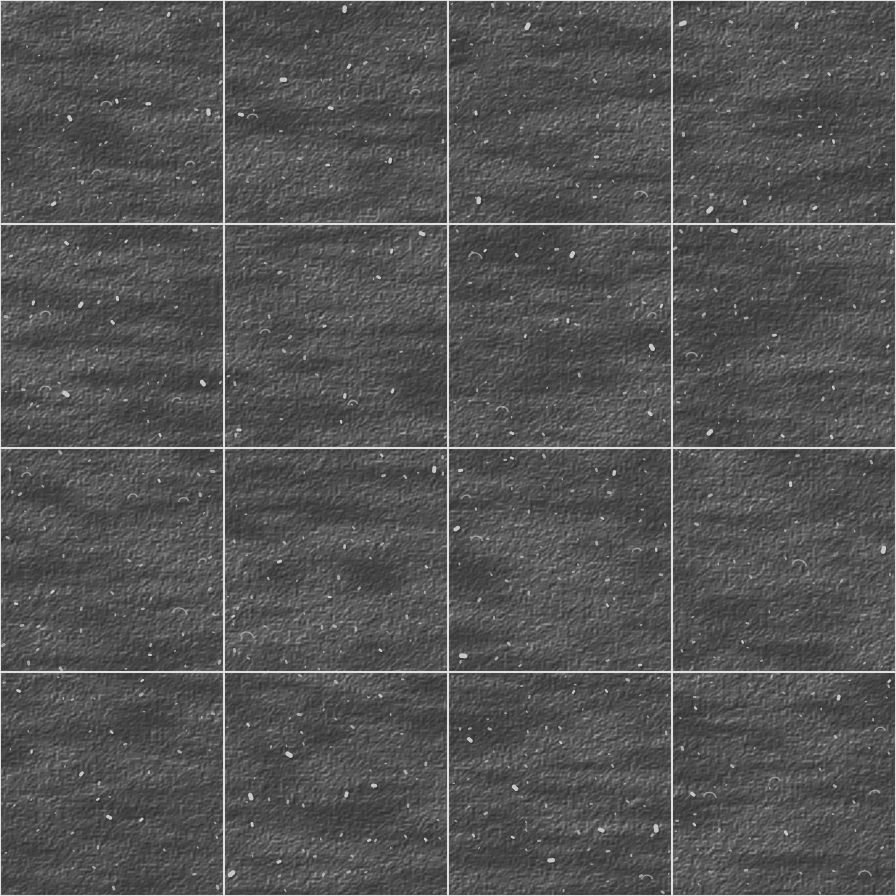
This texture is drawn by a Shadertoy shader. Its source:

```glsl
// Four by four dark stone tiles with thin pale joints. Each tile takes its own
// region of streaked noise, overlaid with embossed grain, pale chips and
// small curved scratches scattered on jittered grids.

const float TILES = 4.0;
const float JOINT_HALF_WIDTH = 0.0046;   // in tile units
const vec3 STONE_DARK = vec3(0.255);
const vec3 STONE_LIGHT = vec3(0.375);
const vec3 CHIP = vec3(0.78);
const vec3 JOINT = vec3(0.88);

// Random pair in 0..1 from integer cell coordinates
vec2 hash2(vec2 cell) {
    uvec2 q = uvec2(ivec2(cell)) * uvec2(1597334673u, 3812015801u);
    uint n = (q.x ^ q.y) * 1597334673u;
    n = (n ^ (n >> 15)) * 2246822519u;
    n ^= n >> 13;
    return vec2(n & 65535u, n >> 16) / 65535.0;
}

float noise(vec2 p) {
    vec2 i = floor(p), f = fract(p);
    f = f * f * (3.0 - 2.0 * f);
    return mix(mix(hash2(i).x, hash2(i + vec2(1, 0)).x, f.x),
               mix(hash2(i + vec2(0, 1)).x, hash2(i + vec2(1, 1)).x, f.x), f.y);
}

float fbm(vec2 p) {
    float sum = 0.0, weight = 0.5;
    for (int i = 0; i < 4; i++) {
        sum += weight * noise(p);
        p = p * 2.03 + 17.3;
        weight *= 0.5;
    }
    return sum / 0.9375;
}

// Slope of the noise towards a light at the upper left
float emboss(vec2 p) {
    return noise(p) - noise(p + vec2(-0.45, 0.5));
}

float coverage(float dist, float pixel) {
    return clamp(0.5 - dist / pixel, 0.0, 1.0);
}

// Irregular chips, one per occupied grid cell
float chips(vec2 p, float cells, float density, float radius, vec2 seed, float pixel) {
    vec2 cell = floor(p * cells);
    vec2 id = cell + seed;
    vec2 place = hash2(id), kind = hash2(id + 311.0);
    vec2 d = p - (cell + 0.15 + 0.7 * place) / cells;
    float angle = atan(d.y, d.x);
    float size = radius * mix(0.45, 1.0, kind.y * kind.y);
    size *= 1.0 + 0.3 * sin(angle * 2.0 + 6.3 * place.x);
    return step(kind.x, density) * coverage(length(d) - size, pixel);
}

// Short arcs, open at the bottom
float scratches(vec2 p, float cells, float density, vec2 seed, float pixel) {
    vec2 cell = floor(p * cells);
    vec2 id = cell + seed;
    vec2 place = hash2(id), kind = hash2(id + 733.0);
    vec2 d = p - (cell + 0.2 + 0.6 * place) / cells;
    d.y += 0.4 * (kind.y - 0.5) * d.x;
    float arc = abs(length(d * vec2(0.8, 1.0)) - mix(0.014, 0.024, kind.y)) - 0.003;
    return step(kind.x, density) * coverage(max(arc, -d.y), pixel);
}

vec3 stone(vec2 p, vec2 seed, float pixel) {
    // Ragged horizontal streaks and broad cloudy patches
    float streak = fbm(p * vec2(4.5, 19.0) + seed);
    float band = noise(p * vec2(2.0, 13.0) + seed + 90.0);
    float cloud = fbm(p * vec2(3.0, 5.0) + seed + 150.0);
    float tone = smoothstep(0.26, 0.74, 0.55 * streak + 0.2 * band + 0.25 * cloud);

    // Grain is rougher on the lighter streaks
    float fine = emboss(p * vec2(85.0, 95.0) + seed);
    float coarse = emboss(p * vec2(42.0, 52.0) + seed + 50.0);
    float relief = 0.75 * fine + 0.35 * coarse;
    relief += 0.9 * max(relief - 0.16, 0.0);
    vec3 color = mix(STONE_DARK, STONE_LIGHT, tone);
    color += relief * mix(0.13, 0.30, tone);
    color = max(color, vec3(0.19));

    // Pits shade the lower right of the chips
    vec2 shade = vec2(-0.007, 0.008);
    float pits = chips(p + shade, 5.0, 0.3, 0.015, seed, pixel);
    color = mix(color, vec3(0.18), 0.6 * pits);
    float marks = chips(p, 5.0, 0.3, 0.015, seed, pixel);
    marks = max(marks, 0.75 * chips(p, 13.0, 0.28, 0.009, seed + 40.0, pixel));
    marks = max(marks, 0.65 * scratches(p, 3.0, 0.2, seed + 80.0, pixel));
    return mix(color, CHIP, marks);
}

void mainImage(out vec4 fragColor, in vec2 fragCoord) {
    vec2 grid = fragCoord / iResolution.xy * TILES;
    float pixel = TILES / min(iResolution.x, iResolution.y);
    vec2 tile = floor(grid), p = fract(grid);
    vec2 seed = floor(hash2(tile + 9.0) * 900.0) + 1000.0;
    vec3 color = stone(p, seed, pixel);

    // Joints straddle the tile borders
    vec2 edge = min(p, 1.0 - p);
    float joint = coverage(min(edge.x, edge.y) - JOINT_HALF_WIDTH, pixel);
    fragColor = vec4(mix(color, JOINT, joint), 1.0);
}
```
